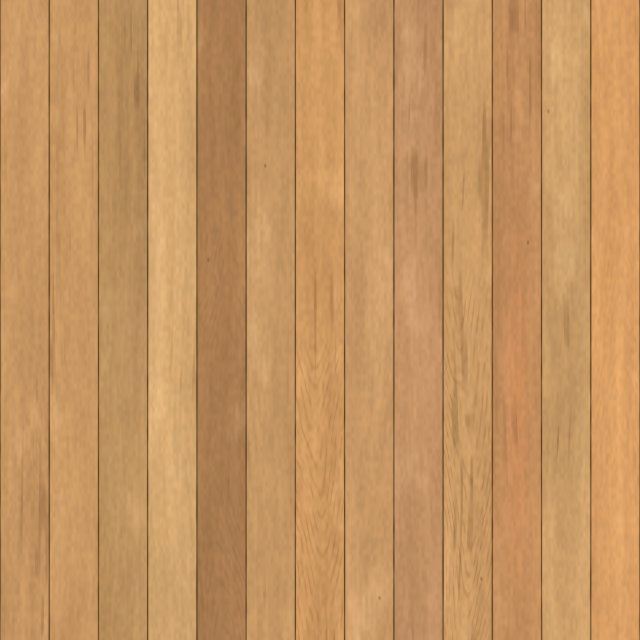
Write a three.js fragment shader that draws this texture.

```glsl
// Thirteen full-height timber planks side by side, split by thin dark seams.
// Each plank has its own tone and grain offset; layered stretched noise gives
// streaks, pores and stains, and warped nested arches give the cathedral figure.
varying vec2 vUv;

float hash(vec2 p) {
  p = fract(p * vec2(0.1031, 0.1137));
  p += dot(p, p.yx + 33.33);
  return fract((p.x + p.y) * p.x * 7.31);
}

float noise(vec2 p) {
  vec2 i = floor(p);
  vec2 f = fract(p);
  f = f * f * (3.0 - 2.0 * f);
  return mix(mix(hash(i), hash(i + vec2(1.0, 0.0)), f.x),
             mix(hash(i + vec2(0.0, 1.0)), hash(i + vec2(1.0, 1.0)), f.x), f.y);
}

float fbm(vec2 p) {
  float sum = 0.0;
  float gain = 0.5;
  for (int i = 0; i < 4; i++) {
    sum += gain * noise(p);
    p = p * 2.03 + 17.7;
    gain *= 0.5;
  }
  return sum / 0.9375;
}

// Plank tone in rgb, strength of the arched figure in a
vec4 plankTone(float id) {
  if (id < 0.5) return vec4(0.77, 0.58, 0.38, 0.25);
  if (id < 1.5) return vec4(0.76, 0.57, 0.37, 0.0);
  if (id < 2.5) return vec4(0.74, 0.57, 0.37, 0.0);
  if (id < 3.5) return vec4(0.85, 0.67, 0.45, 0.1);
  if (id < 4.5) return vec4(0.66, 0.48, 0.31, 0.5);
  if (id < 5.5) return vec4(0.77, 0.59, 0.39, 0.0);
  if (id < 6.5) return vec4(0.81, 0.60, 0.38, 0.9);
  if (id < 7.5) return vec4(0.79, 0.60, 0.40, 0.1);
  if (id < 8.5) return vec4(0.74, 0.55, 0.38, 0.1);
  if (id < 9.5) return vec4(0.80, 0.61, 0.40, 1.0);
  if (id < 10.5) return vec4(0.76, 0.55, 0.36, 0.4);
  if (id < 11.5) return vec4(0.80, 0.62, 0.41, 0.1);
  return vec4(0.85, 0.62, 0.39, 0.3);
}

void main() {
  float id = min(floor(vUv.x * 13.0), 12.0);
  float across = vUv.x * 13.0 - id - 0.5;
  float seed = hash(vec2(id + 3.0, 7.0));
  vec2 p = vUv + vec2(id * 1.37, seed * 9.0 + id * 2.1);
  vec4 tone = plankTone(id);
  vec3 wood = tone.rgb;

  // Slow stains along the board, with a warm drift in the redder timber
  float stain = fbm(p * vec2(22.0, 4.0)) - 0.5;
  float drift = noise(p * vec2(5.0, 2.6)) - 0.5;
  wood *= 1.0 + vec3(0.13, 0.15, 0.17) * stain + 0.06 * drift;
  float redHeart = exp(-across * across * 14.0 - pow((vUv.y - 0.38) * 4.0, 2.0));
  wood *= 1.0 + vec3(0.04, -0.01, -0.03) * redHeart * step(9.5, id) * step(id, 10.5);

  // Pale smudges crossing the fibres
  float smudge = smoothstep(0.60, 0.85, fbm(p * vec2(20.0, 9.0) + 41.0));
  wood += vec3(0.05, 0.05, 0.045) * smudge;

  // Long streaks, fine fibres and short pores
  float sway = (noise(p * vec2(8.0, 3.0)) - 0.5) * 0.02;
  float streak = fbm(vec2((p.x + sway) * 80.0, p.y * 3.5)) - 0.5;
  float fibre = noise(vec2((p.x + sway) * 230.0, p.y * 22.0)) - 0.5;
  float pore = noise(p * vec2(240.0, 110.0)) - 0.5;
  wood *= 1.0 + vec3(0.08, 0.10, 0.13) * streak + 0.045 * fibre + 0.065 * pore;

  // Occasional dark mineral lines
  float mineral = smoothstep(0.66, 0.95, noise(vec2((p.x + sway) * 170.0, p.y * 11.0)));
  mineral *= smoothstep(0.55, 0.85, noise(p * vec2(18.0, 3.5) + 23.0));
  wood *= 1.0 - vec3(0.12, 0.14, 0.16) * mineral;

  // Nested arches with a wandering spine, broken into patches along the board
  float center = (noise(vec2(id * 3.0, p.y * 3.0)) - 0.5) * 0.5;
  float bend = sqrt((across - center) * (across - center) + 0.02) * 0.42;
  float dir = mod(id, 4.0) < 0.5 ? -1.0 : 1.0;
  float level = p.y - dir * bend + 0.16 * fbm(p * vec2(16.0, 4.0));
  float ring = pow(0.5 + 0.5 * sin(level * 170.0 + 5.0 * noise(p * vec2(26.0, 8.0))), 3.0);
  float reach = smoothstep(0.35, 0.75, noise(vec2(id * 5.0, p.y * 4.0)));
  float figure = ring * tone.a * reach * smoothstep(0.15, 0.8, noise(p * vec2(150.0, 60.0)));
  wood *= 1.0 - vec3(0.08, 0.11, 0.14) * figure;

  // One faint small knot on some planks
  vec2 spot = vec2(hash(vec2(id, 11.0)) - 0.5, hash(vec2(id + 5.0, 29.0)));
  vec2 toSpot = vec2((across - spot.x * 0.8) / 13.0, (vUv.y - spot.y) * 0.6);
  float knot = 1.0 - smoothstep(0.0006, 0.0030, length(toSpot));
  wood *= 1.0 - 0.18 * knot * step(0.6, hash(vec2(id + 31.0, 2.0)));

  // Worn shading at the board edges, then the thin uneven seam
  float edge = (0.5 - abs(across)) / 13.0;
  float wear = noise(vec2(floor(vUv.x * 13.0 + 0.5) * 7.0, vUv.y * 40.0));
  wood *= 1.0 - (0.03 + 0.07 * wear) * (1.0 - smoothstep(0.0, 0.0038, edge));
  float seam = 1.0 - smoothstep(0.0001, 0.0019, edge);
  wood = mix(wood, vec3(0.36, 0.25, 0.12), seam * (0.65 + 0.3 * wear));

  gl_FragColor = vec4(clamp(wood, 0.0, 1.0), 1.0);
}
```
